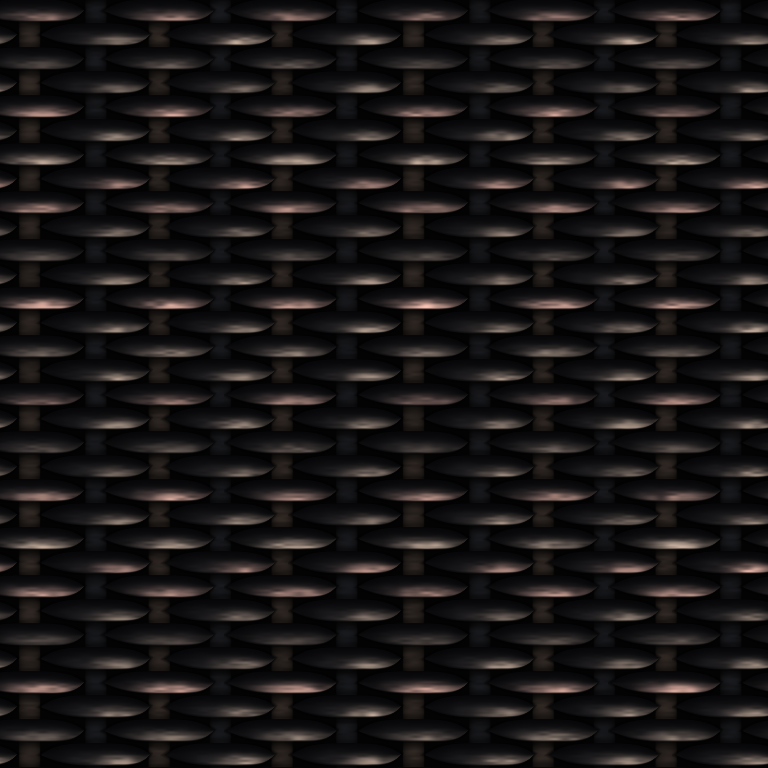
Give the GLSL for this texture, as a Shadertoy shader.

```glsl
const float TAU = 6.2831853;
const vec2 GRID = vec2(12.0, 32.0);      // stakes across, strand rows down
const vec2 VARIATION = vec2(6.0, 16.0);  // stakes and rows per wear cycle
const vec2 GRAIN = vec2(72.0, 320.0);    // long horizontal fibres
const float STAKE_HALF = 0.17;
const float STRAND_HALF = 0.83;

const vec3 GAP = vec3(0.012, 0.012, 0.015);
const vec3 BODY_DARK = vec3(0.026, 0.027, 0.034);
const vec3 BODY_LIT = vec3(0.100, 0.096, 0.105);
const vec3 STAKE_COOL = vec3(0.085, 0.088, 0.100);
const vec3 STAKE_WARM = vec3(0.165, 0.138, 0.122);
const vec3 SHEEN_BEIGE = vec3(0.72, 0.65, 0.56);
const vec3 SHEEN_PINK = vec3(0.74, 0.56, 0.50);

float hash(vec2 p) {
    vec3 q = fract(vec3(p.xyx) * vec3(0.1031, 0.1030, 0.0973));
    q += dot(q, q.yzx + 33.33);
    return fract((q.x + q.y) * q.z);
}

// Value noise that wraps after "period" lattice cells
float wrappedNoise(vec2 p, vec2 period) {
    vec2 i = floor(p), f = fract(p);
    f = f * f * (3.0 - 2.0 * f);
    vec2 a = mod(i, period), b = mod(i + 1.0, period);
    return mix(mix(hash(a), hash(vec2(b.x, a.y)), f.x),
               mix(hash(vec2(a.x, b.y)), hash(b), f.x), f.y);
}

// Uneven spacing of the upright stakes
float stakeShift(float index) {
    return 0.047 * (cos(TAU * (index - 1.3) / VARIATION.x) - 1.0);
}

vec3 stakeColor(float across, float down, float index, float fibre) {
    float roundness = sqrt(max(1.0 - across * across, 0.0));
    float shadow = smoothstep(-0.55, -0.1, down) * (1.0 - 0.6 * smoothstep(0.2, 0.5, down));
    vec3 tint = mix(STAKE_WARM, STAKE_COOL, mod(index, 2.0));
    return tint * mix(0.25, 1.0, roundness) * mix(0.35, 1.0, shadow) * (0.8 + 0.4 * fibre);
}

// Upper and lower outline: slow taper on the left, blunt end on the right
vec2 strandEdges(float t) {
    float a = abs(t);
    float top = mix(-0.47, -0.06, pow(a, 3.5));
    float bottom = mix(0.46, 0.06, pow(a, t < 0.0 ? 2.6 : 6.0));
    return vec2(top, bottom);
}

vec3 strandColor(float x, float v, float row, float stake, float fibre) {
    float odd = mod(row, 2.0);
    float wearRow = mod(row, VARIATION.y);
    float wear = hash(vec2(mod(stake, VARIATION.x), wearRow) + 7.0);

    // Dark rounded body
    float belly = smoothstep(0.0, 0.75, v) * (1.0 - 0.7 * smoothstep(0.86, 1.0, v));
    float ends = 1.0 - 0.75 * smoothstep(0.3, 0.85, abs(x - 0.1));
    vec3 color = mix(BODY_DARK, BODY_LIT, belly * ends * (0.7 + 0.5 * fibre));

    // Brushed sheen low on the right, with pink and dull rows
    float pink = max(step(mod(wearRow, 4.0), 0.5), step(abs(wearRow - 7.0), 0.5));
    float dull = step(abs(mod(wearRow, 8.0) - 2.0), 0.5);
    float gain = mix(0.6, 1.0, hash(vec2(wearRow, 3.0))) * mix(0.75, 1.1, wear);
    gain *= mix(1.0, 0.5, dull);
    float reach = (x - mix(0.2, 0.36, odd)) / mix(0.46, 0.36, odd);
    float sheen = exp(-reach * reach) * pow(smoothstep(0.22, 0.9, v), 1.6);
    sheen *= 1.0 - 0.85 * smoothstep(0.91, 1.0, v);
    sheen *= mix(0.45, 1.3, fibre) * gain;
    return color + mix(SHEEN_BEIGE, SHEEN_PINK, mix(0.25, 1.0, pink)) * sheen;
}

void mainImage(out vec4 fragColor, in vec2 fragCoord) {
    vec2 uv = fragCoord / iResolution.xy;
    vec2 pixel = GRID / iResolution.xy;
    vec2 g = vec2(uv.x, 1.0 - uv.y) * GRID + vec2(0.0, 0.06);
    float row = mod(floor(g.y), GRID.y);
    float down = fract(g.y) - 0.5;

    float fine = wrappedNoise(uv * GRAIN, GRAIN);
    float broad = wrappedNoise(uv * GRAIN * vec2(0.5), GRAIN * 0.5);
    float fibre = mix(fine, broad, 0.4);

    // Upright stakes
    float stake = floor(g.x);
    float across = g.x - stake - 0.5 - stakeShift(stake);
    float stakeMask = 1.0 - smoothstep(-pixel.x, pixel.x, abs(across) - STAKE_HALF);
    vec3 color = mix(GAP, stakeColor(across / STAKE_HALF, down, stake, fibre), stakeMask);

    // Strands pass over every second stake, alternating by row
    float odd = mod(row, 2.0);
    float over = odd + 2.0 * floor((g.x + 0.5 - odd) / 2.0);
    float x = g.x - over - 0.5 - stakeShift(over);
    vec2 edges = strandEdges(x / STRAND_HALF);
    float outside = max(edges.x - down, down - edges.y);
    float v = clamp((down - edges.x) / max(edges.y - edges.x, 0.05), 0.0, 1.0);
    float strandMask = 1.0 - smoothstep(-0.7 * pixel.y, 0.7 * pixel.y, outside);

    // Contact shadow around each strand
    color *= mix(0.45, 1.0, smoothstep(0.0, 0.18, outside));
    color = mix(color, strandColor(x, v, row, over, fibre), strandMask);
    fragColor = vec4(color, 1.0);
}
```
